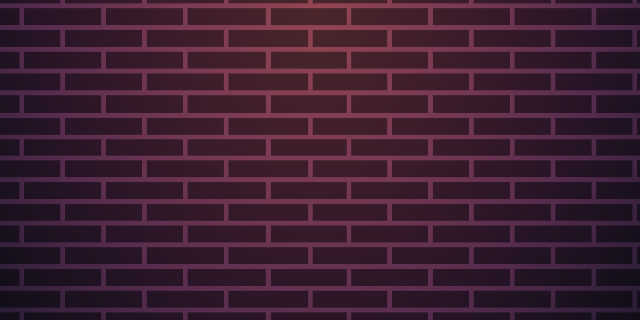
Write a Shadertoy shader that draws this pattern.

```glsl
// Dark brick wall in running bond, lit by a warm glow from the top centre.

// Sizes are fractions of the canvas height.
const vec2 PITCH = vec2(0.2554, 0.0679);        // brick plus joint
const vec2 FIRST_JOINT = vec2(-0.9318, 0.0182); // from top centre, y down
const vec2 HALF_JOINT = vec2(0.0073, 0.0076);
const vec2 GLOW_CENTRE = vec2(-0.01, 0.03);
const vec2 GLOW_RADII = vec2(1.0, 1.2);

// Smooth local bulge used to make the courses slightly uneven.
float bulge(float x, float centre, float width) {
    float t = (x - centre) / width;
    return exp(-t * t);
}

// Distance from x to the nearest multiple of pitch.
float lineDistance(float x, float pitch) {
    return abs(fract(x / pitch + 0.5) - 0.5) * pitch;
}

// Antialiased coverage of a line of the given half width.
float lineMask(float dist, float halfWidth, float pixel) {
    return 1.0 - smoothstep(halfWidth - 0.5 * pixel, halfWidth + 0.5 * pixel, dist);
}

// Mortar coverage: continuous beds, with head joints staggered by course.
float mortarMask(vec2 p, float pixel) {
    vec2 q = p - FIRST_JOINT;
    q.x -= 0.0095 * bulge(p.x, -0.07, 0.1);
    q.y -= 0.004 * bulge(p.y, 0.39, 0.06);
    float course = floor(q.y / PITCH.y);
    float stagger = 0.5 * PITCH.x * mod(course, 2.0);
    float bed = lineMask(lineDistance(q.y, PITCH.y), HALF_JOINT.y, pixel);
    float head = lineMask(lineDistance(q.x - stagger, PITCH.x), HALF_JOINT.x, pixel);
    return max(bed, head);
}

// Four-stop colour ramp from the glow's core to the shadows.
vec3 glowRamp(float d, vec3 core, vec3 warm, vec3 dim, vec3 shadow) {
    vec3 colour = mix(core, warm, clamp(d / 0.45, 0.0, 1.0));
    colour = mix(colour, dim, clamp((d - 0.45) / 0.4, 0.0, 1.0));
    return mix(colour, shadow, clamp((d - 0.85) / 0.45, 0.0, 1.0));
}

void mainImage(out vec4 fragColor, in vec2 fragCoord) {
    float pixel = 1.0 / iResolution.y;
    vec2 p = vec2(fragCoord.x - 0.5 * iResolution.x, iResolution.y - fragCoord.y) * pixel;

    // Light falloff
    float d = length((p - GLOW_CENTRE) / GLOW_RADII);
    vec3 brick = glowRamp(d, vec3(0.29, 0.15, 0.17), vec3(0.235, 0.11, 0.165),
                          vec3(0.155, 0.08, 0.15), vec3(0.06, 0.05, 0.095));
    vec3 mortar = glowRamp(d, vec3(0.58, 0.27, 0.32), vec3(0.47, 0.225, 0.33),
                           vec3(0.35, 0.175, 0.305), vec3(0.15, 0.11, 0.205));

    fragColor = vec4(mix(brick, mortar, mortarMask(p, pixel)), 1.0);
}
```
